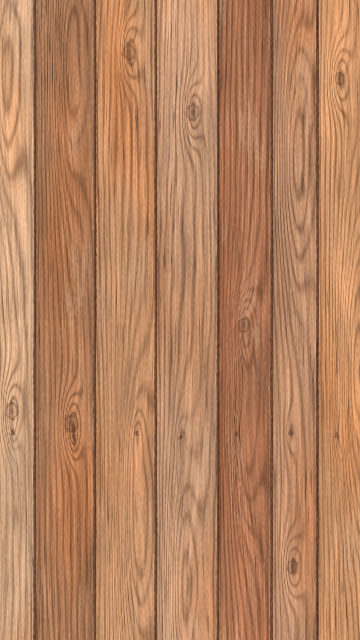
Give the GLSL for this texture, as a Shadertoy shader.

```glsl
// Seven weathered upright wooden planks with grain, knots, nail marks and dark seams.

vec2 hash2(vec2 p) {
    vec3 q = fract(p.xyx * vec3(0.1031, 0.1030, 0.0973));
    q += dot(q, q.yzx + 33.33);
    return fract((q.xx + q.yz) * q.zy);
}

float corner(vec2 cell, vec2 offset) {
    return dot(hash2(cell) * 2.0 - 1.0, offset);
}

float gradientNoise(vec2 p) {
    vec2 i = floor(p), f = fract(p), e = vec2(1, 0);
    vec2 u = f * f * f * (f * (f * 6.0 - 15.0) + 10.0);
    return mix(mix(corner(i, f), corner(i + e, f - e), u.x),
               mix(corner(i + e.yx, f - e.yx), corner(i + 1.0, f - 1.0), u.x), u.y);
}

float fbm(vec2 p) {
    float sum = 0.0, amp = 1.0;
    for (int i = 0; i < 4; i++) {
        sum += amp * gradientNoise(p);
        p = p * 2.03 + 7.1;
        amp *= 0.55;
    }
    return sum;
}

void mainImage(out vec4 fragColor, in vec2 fragCoord) {
    vec2 uv = fragCoord / iResolution.x;
    float edges[8] = float[8](-0.06, 0.097, 0.264, 0.433, 0.606, 0.755, 0.882, 1.05);
    vec3 woods[7] = vec3[7](
        vec3(0.76, 0.60, 0.47), vec3(0.61, 0.43, 0.31), vec3(0.71, 0.52, 0.38),
        vec3(0.71, 0.54, 0.42), vec3(0.60, 0.40, 0.29), vec3(0.69, 0.51, 0.39),
        vec3(0.75, 0.54, 0.38));

    // Find the plank under this point
    float x = uv.x + 0.002 * gradientNoise(vec2(3.7, uv.y * 5.0));
    int id = 0;
    for (int i = 1; i < 7; i++) if (x > edges[i]) id = i;
    float left = edges[id], right = edges[id + 1];
    float plank = float(id);
    vec2 p = uv + plank * vec2(7.3, 11.7);

    // Growth field: a slope across the plank, lifted by knots and one long arch
    float growth = 0.6 * uv.x + 0.030 * gradientNoise(p * vec2(6.0, 0.9))
                 + 0.004 * gradientNoise(p * vec2(30.0, 6.0));
    float knotDark = 0.0, knotGlow = 0.0;
    for (int k = 0; k < 3; k++) {
        vec2 h = hash2(vec2(plank * 5.0 + 2.0, float(k) * 9.0 + 4.0));
        bool nail = k == 0, arch = k == 2;
        vec2 centre = vec2(mix(left, right, 0.3 + 0.4 * h.x),
                           nail ? 0.57 + 0.02 * (h.y - 0.5) : 0.1 + 1.6 * h.y);
        vec2 d = uv - centre;
        vec2 spread = nail ? vec2(0.015, 0.06) : arch ? vec2(0.05, 0.4) : vec2(0.028, 0.09);
        vec2 s = d / spread;
        growth += (nail ? 0.014 : arch ? 0.07 : 0.04) * exp(-dot(s, s));
        if (arch) continue;

        // Ragged core with a dark rim, and a stain running along the grain
        float r = nail ? 0.005 : 0.010 + 0.008 * h.x;
        float dist = length(d * vec2(1.0, 0.75)) + 0.008 * gradientNoise(uv * 90.0);
        float rim = 1.0 - smoothstep(0.0, 0.4 * r, abs(dist - r));
        float core = 1.0 - smoothstep(0.2 * r, r, dist);
        vec2 streak = d / vec2(0.005, 0.04);
        knotDark += 0.45 * rim + (nail ? 0.6 : 0.3) * core + 0.35 * exp(-dot(streak, streak));
        knotGlow += exp(-dot(s, s) * 2.0);
    }

    // Broad stains and a faint change of tone at mid height
    float stain = fbm(p * vec2(5.0, 1.1));
    float blotch = fbm(p * vec2(22.0, 4.0) + 31.0);
    vec3 col = woods[id] * (1.06 + 0.18 * stain + 0.09 * blotch);
    float upper = smoothstep(0.886, 0.892, uv.y) - 0.5;
    col *= 1.0 + 0.06 * upper * (hash2(vec2(plank, 8.0)).x - 0.6);
    float amber = smoothstep(-0.1, 0.5, gradientNoise(p * vec2(7.0, 1.6) + 5.0));
    col *= mix(vec3(1.0), vec3(1.05, 0.95, 0.85), amber);

    // Thin growth rings, faded where they grow too fine to draw
    float phase = growth * 95.0;
    float late = 0.5 + 0.5 * sin(6.2832 * phase);
    float fade = 1.0 - smoothstep(0.35, 0.85, fwidth(phase));
    float strength = 0.20 + 0.22 * gradientNoise(p * vec2(9.0, 2.0) + 50.0) + 0.12 * min(knotGlow, 1.0);
    col *= 1.0 - fade * strength * (late * late * late - 0.31) * vec3(1.0, 1.1, 1.15);

    // Hair-thin fibres that follow the rings, with a fine grit over them
    vec2 along = vec2(growth * 0.5 + p.x * 0.7, p.y);
    float fibre = gradientNoise(along * vec2(150.0, 3.0))
                + gradientNoise(along * vec2(270.0, 7.0) + 13.0);
    float grit = gradientNoise(p * vec2(210.0, 75.0) + 40.0);
    col *= 1.0 + 0.19 * fibre + 0.12 * grit;

    // Narrow dark cracks and pores, gathered in worn bands
    float band = smoothstep(-0.3, 0.4, gradientNoise(p * vec2(12.0, 2.5) + 70.0));
    float crack = smoothstep(0.18, 0.42, gradientNoise(along * vec2(190.0, 10.0) + 80.0) + 0.2 * grit);
    col = mix(col, col * vec3(0.66, 0.67, 0.70), crack * (0.25 + 0.6 * band));

    // Pale worn patches, broken up by the fibres
    float worn = smoothstep(0.1, 0.65, fbm(p * vec2(13.0, 3.5) + 90.0) + 0.5 * fibre + 0.3 * grit);
    col = mix(col, vec3(0.81, 0.67, 0.55), 0.42 * worn);

    col = mix(col, vec3(0.35, 0.23, 0.17), min(knotDark, 0.8) * (0.9 + 0.5 * grit));

    // Pale lip, shaded edge and dark seam between planks
    float edge = min(x - left, right - x);
    col *= 1.0 - 0.16 * exp(-edge / 0.011);
    float lip = smoothstep(0.004, 0.006, right - x) - smoothstep(0.006, 0.009, right - x);
    col += 0.11 * lip * (0.6 + 1.3 * gradientNoise(vec2(plank, uv.y * 30.0)));
    float seam = 1.0 - smoothstep(0.0022, 0.0048, edge + 0.0012 * grit);
    vec3 gap = mix(vec3(0.25, 0.16, 0.12), vec3(0.42, 0.28, 0.20), smoothstep(-0.002, 0.004, x - left) * step(edge, x - left));
    col = mix(col, gap * (1.0 + 0.4 * grit), 0.92 * seam);

    fragColor = vec4(clamp(col, 0.0, 1.0), 1.0);
}
```
